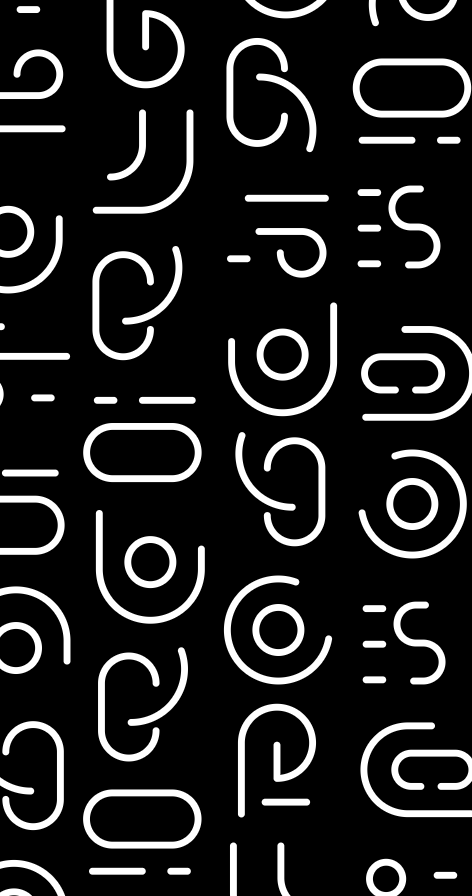
This pattern is drawn by a Shadertoy shader. Its source:

```glsl
// Irregular pattern of white round-capped line motifs on black: curls, targets,
// capsules, hooks and dashes. Staggered columns of cells each pick one motif,
// built from segment and arc distances, then flip it and shift it slightly.

const vec3 INK = vec3(1.0);
const vec3 GROUND = vec3(0.0);
const float COLUMNS = 3.5;        // cells across the canvas
const float MOTIF_SCALE = 0.88;   // motif size inside its cell
const float STROKE_RADIUS = 0.029; // half line width, in motif units
const float JITTER = 0.09;        // random shift inside a cell
const vec2 ORIGIN = vec2(0.42, 0.3);
const float KINDS = 10.0;

float hash(vec2 p) {
    vec3 q = fract(p.xyx * vec3(0.1031, 0.1030, 0.0973));
    q += dot(q, q.yzx + 33.33);
    return fract((q.x + q.y) * q.z);
}

// Distance to a straight line from a to b
float seg(vec2 p, vec2 a, vec2 b) {
    vec2 pa = p - a, ba = b - a;
    return length(pa - ba * clamp(dot(pa, ba) / dot(ba, ba), 0.0, 1.0));
}

// Horizontal and vertical lines
float hline(vec2 p, float y, float x0, float x1) { return seg(p, vec2(x0, y), vec2(x1, y)); }
float vline(vec2 p, float x, float y0, float y1) { return seg(p, vec2(x, y0), vec2(x, y1)); }

float ring(vec2 p, float r) { return abs(length(p) - r); }

// Distance to an open arc, counterclockwise between two angles in degrees
float arc(vec2 p, vec2 centre, float r, float from, float to) {
    float mid = radians(0.5 * (from + to)), spread = radians(0.5 * (to - from));
    p -= centre;
    p = vec2(dot(p, vec2(cos(mid), sin(mid))), abs(dot(p, vec2(-sin(mid), cos(mid)))));
    return atan(p.y, p.x) < spread ? ring(p, r) : length(p - r * vec2(cos(spread), sin(spread)));
}

float target(vec2 p) {
    return min(ring(p, 0.19), arc(p, vec2(0), 0.43, 70.0, 350.0));
}

float capsule(vec2 p) {
    float d = abs(hline(p, 0.14, -0.25, 0.25) - 0.22);
    return min(d, min(hline(p, -0.3, -0.42, 0.0), hline(p, -0.3, 0.24, 0.38)));
}

float curl(vec2 p) {
    float d = min(arc(p, vec2(-0.2, 0.2), 0.18, 0.0, 270.0), hline(p, 0.02, -0.2, 0.16));
    return min(d, min(hline(p, -0.26, -0.4, 0.25), hline(p, 0.25, 0.26, 0.4)));
}

float crook(vec2 p) {
    float d = min(vline(p, -0.3, -0.45, 0.15), arc(p, vec2(0, 0.15), 0.3, -90.0, 180.0));
    return min(d, min(vline(p, 0.0, -0.15, 0.13), hline(p, -0.35, -0.1, 0.25)));
}

float snake(vec2 p) {
    float d = min(arc(p, vec2(0.06, 0.15), 0.16, -90.0, 90.0), hline(p, 0.31, -0.02, 0.06));
    d = min(d, min(arc(p, vec2(0, -0.17), 0.16, 90.0, 270.0), hline(p, -0.33, 0.0, 0.08)));
    d = min(d, hline(p, -0.01, 0.0, 0.06));
    // Stack of three dashes
    p.y -= 0.3 * clamp(round(p.y / 0.3), -1.0, 1.0);
    return min(d, hline(p, 0.0, -0.42, -0.28));
}

float cup(vec2 p) {
    float d = min(arc(p, vec2(0, -0.03), 0.43, 180.0, 360.0), ring(p - vec2(0, 0.03), 0.19));
    return min(d, min(vline(p, -0.43, -0.03, 0.14), vline(p, 0.43, -0.03, 0.44)));
}

float bends(vec2 p) {
    float d = min(hline(p, 0.4, -0.42, -0.05), arc(p, vec2(-0.05, -0.02), 0.42, 0.0, 90.0));
    d = min(d, vline(p, 0.37, -0.42, -0.02));
    return min(d, min(arc(p, vec2(-0.3, -0.15), 0.27, 0.0, 90.0), vline(p, -0.03, -0.42, -0.15)));
}

float nested(vec2 p) {
    float d = min(arc(p, vec2(-0.08, 0), 0.37, 90.0, 270.0), hline(p, 0.37, -0.08, 0.45));
    d = min(d, hline(p, -0.37, -0.08, 0.12));
    // Inner capsule with a gap in its upper side
    d = min(d, min(arc(p, vec2(-0.05, 0), 0.14, 90.0, 270.0), arc(p, vec2(0.32, 0), 0.14, -90.0, 90.0)));
    d = min(d, min(hline(p, -0.14, -0.05, 0.32), hline(p, 0.14, -0.05, 0.03)));
    return min(d, hline(p, 0.14, 0.2, 0.32));
}

float hook(vec2 p) {
    float d = min(arc(p, vec2(0.15, 0.2), 0.23, 0.0, 180.0), vline(p, 0.38, -0.2, 0.2));
    d = min(d, arc(p, vec2(0.15, -0.2), 0.23, 180.0, 360.0));
    return min(d, arc(p, vec2(0.13, -0.32), 0.45, 90.0, 200.0));
}

float scraps(vec2 p) {
    float d = min(ring(p - vec2(0.25, 0.22), 0.14), hline(p, -0.1, -0.45, 0.3));
    return min(d, min(hline(p, 0.25, -0.32, -0.18), hline(p, -0.35, 0.1, 0.24)));
}

float motif(vec2 p, int kind) {
    switch (kind) {
        case 0: return target(p);
        case 1: return capsule(p);
        case 2: return curl(p);
        case 3: return crook(p);
        case 4: return snake(p);
        case 5: return cup(p);
        case 6: return bends(p);
        case 7: return nested(p);
        case 8: return hook(p);
        default: return scraps(p);
    }
}

void mainImage(out vec4 fragColor, in vec2 fragCoord) {
    // Staggered cells
    vec2 grid = fragCoord / iResolution.x * COLUMNS + ORIGIN;
    grid.y += hash(vec2(floor(grid.x), 7.0));
    vec2 cell = floor(grid);

    // Neighbouring cells never share a kind
    float kind = mod(3.0 * cell.x + 7.0 * cell.y + floor(2.0 * hash(cell)), KINDS);
    vec2 shift = vec2(hash(cell + 17.0), hash(cell + 41.0)) - 0.5;
    vec2 flip = sign(vec2(hash(cell + 63.0), hash(cell + 89.0)) - 0.5);
    vec2 p = flip * (grid - cell - 0.5 - JITTER * shift) / MOTIF_SCALE;

    // Smooth stroke edge, one pixel wide
    float pixel = COLUMNS / (MOTIF_SCALE * iResolution.x);
    float ink = clamp(0.5 - (motif(p, int(kind)) - STROKE_RADIUS) / pixel, 0.0, 1.0);
    fragColor = vec4(mix(GROUND, INK, ink), 1.0);
}
```
